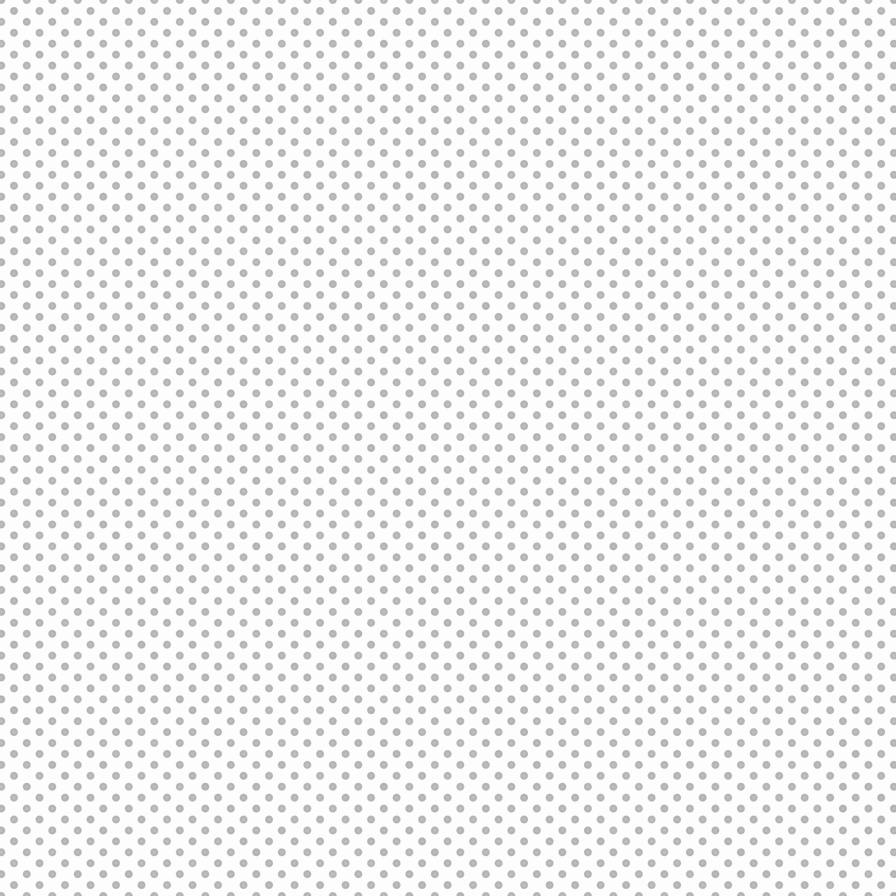
A Shadertoy shader for this pattern:

```glsl
// Small grey polka dots on near-white, set in staggered columns.
// Two interleaved rectangular lattices are repeated by rounding to the nearest
// centre; each dot is a soft-edged disc with a slightly paler core.

const vec2  REPEATS     = vec2(35.13, 41.0);  // lattice cells across and down
const vec2  FIRST_DOT   = vec2(0.0014, 0.0);  // centre of the lower left dot
const float DOT_RADIUS  = 0.00435;
const float CORE_RADIUS = 0.0032;
const float EDGE_SOFT   = 0.0008;             // least half width of the edge
const float SHADE_DRIFT = 0.008;              // tone change from dot to dot
const vec3  PAPER_COLOR = vec3(0.994);
const vec3  RIM_COLOR   = vec3(0.700);
const vec3  CORE_COLOR  = vec3(0.755);

// Nearest lattice centre, in cell units, for a lattice moved by shift
vec2 nearestCentre(vec2 cell, vec2 shift) {
    return round(cell - shift) + shift;
}

// Gentle tone variation from layered sines of the dot position
float dotTone(vec2 centre) {
    return 0.6 * sin(dot(centre, vec2(2.7, 4.1)))
         + 0.4 * sin(dot(centre, vec2(7.3, -5.9)));
}

void mainImage(out vec4 fragColor, in vec2 fragCoord) {
    float pixel = 1.0 / iResolution.y;
    vec2 cell = (fragCoord * pixel - FIRST_DOT) * REPEATS;

    // Choose the closer centre of the two staggered lattices
    vec2 centreA = nearestCentre(cell, vec2(0.0));
    vec2 centreB = nearestCentre(cell, vec2(0.5));
    float distA = length((cell - centreA) / REPEATS);
    float distB = length((cell - centreB) / REPEATS);
    float dist = min(distA, distB);
    vec2 centre = distA < distB ? centreA : centreB;

    // Disc coverage and its inner shading
    float edge = max(0.8 * pixel, EDGE_SOFT);
    float cover = 1.0 - smoothstep(-edge, edge, dist - DOT_RADIUS);
    float core = 1.0 - smoothstep(0.0, CORE_RADIUS, dist);
    vec3 ink = mix(RIM_COLOR, CORE_COLOR, core) + SHADE_DRIFT * dotTone(centre);

    fragColor = vec4(mix(PAPER_COLOR, ink, cover), 1.0);
}
```
